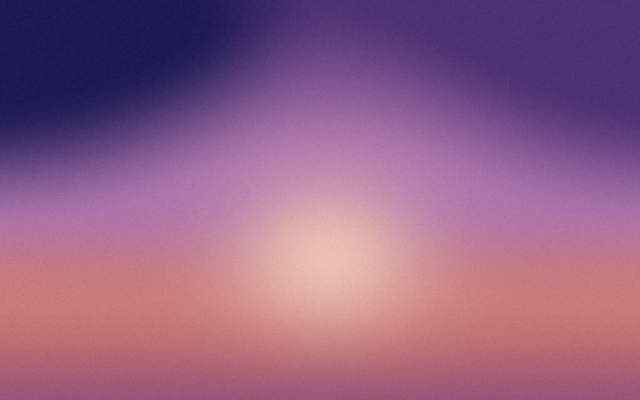
Give the GLSL for this background, as a Shadertoy shader.

```glsl
// A soft dusk backdrop: warm horizon bands below, a navy and violet sky above,
// and a peach glow in the middle. Smooth ramps are blended along a domed
// boundary, then finished with a faint hash-based grain.

const vec3 PLUM   = vec3(0.59, 0.33, 0.47);
const vec3 CLAY   = vec3(0.73, 0.42, 0.44);
const vec3 CORAL  = vec3(0.79, 0.48, 0.48);
const vec3 MAUVE  = vec3(0.67, 0.45, 0.67);
const vec3 NAVY   = vec3(0.11, 0.10, 0.33);
const vec3 VIOLET = vec3(0.30, 0.19, 0.45);
const vec3 PEACH  = vec3(0.92, 0.75, 0.70);

// Sine-free hash, 0 to 1
float hash(vec2 p) {
    vec3 q = fract(p.xyx * 0.1031);
    q += dot(q, q.yzx + 33.33);
    return fract((q.x + q.y) * q.z);
}

float bell(float d, float width) {
    float t = d / width;
    return exp(-t * t);
}

// Horizon bands, from plum at the bottom up to mauve
vec3 horizon(float height) {
    vec3 color = mix(PLUM, CLAY, smoothstep(-0.02, 0.16, height));
    color = mix(color, CORAL, smoothstep(0.10, 0.26, height));
    return mix(color, MAUVE, smoothstep(0.24, 0.52, height));
}

// Navy on the left passing into violet on the right
vec3 upperSky(float x) {
    return mix(NAVY, VIOLET, smoothstep(0.29, 0.51, x));
}

// Dark sky coverage, with its lower edge raised and softened at the centre
float skyMask(vec2 uv) {
    float dome = bell(uv.x - 0.51, 0.30);
    float edge = 0.57 + 0.235 * dome;
    float softness = mix(0.16, 0.22, dome);
    return smoothstep(edge - softness, edge + softness, uv.y);
}

// Oval glow, reaching farther upward than downward
float glow(vec2 uv, vec2 center) {
    vec2 d = uv - center;
    float reach = mix(0.18, 0.205, smoothstep(-0.05, 0.05, d.y));
    return bell(d.x, 0.15) * bell(d.y, reach);
}

void mainImage(out vec4 fragColor, in vec2 fragCoord) {
    vec2 uv = fragCoord / iResolution.xy;

    // Sky layers and central light
    vec3 color = mix(horizon(uv.y), upperSky(uv.x), skyMask(uv));
    color = mix(color, PEACH, glow(uv, vec2(0.512, 0.35)));

    // Fine grain, sized relative to the canvas
    float grain = hash(floor(uv * vec2(512.0, 320.0))) - 0.5;
    color += 0.022 * grain;

    fragColor = vec4(clamp(color, 0.0, 1.0), 1.0);
}
```
